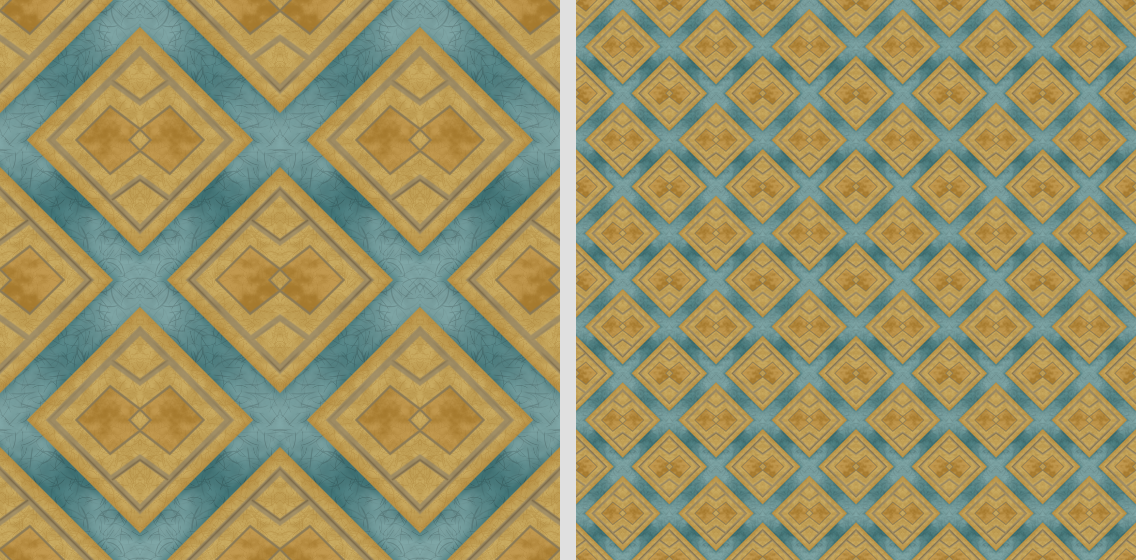
Left: one tile. Right: repeated 3 by 3.
Give the GLSL for this pattern, as a three.js fragment shader.

```glsl
varying vec2 vUv;

float hash(vec2 p) {
  vec3 q = fract(vec3(p.xyx) * 0.1031);
  q += dot(q, q.yzx + 33.33);
  return fract((q.x + q.y) * q.z);
}

// Value noise that wraps every n cells
float noise(vec2 p, float n) {
  vec2 i = floor(p), f = fract(p);
  f = f * f * (3.0 - 2.0 * f);
  vec2 a = mod(i, n), b = mod(i + 1.0, n);
  return mix(mix(hash(a), hash(vec2(b.x, a.y)), f.x),
             mix(hash(vec2(a.x, b.y)), hash(b), f.x), f.y);
}

float fbm(vec2 p, float n) {
  float sum = 0.0, amp = 0.53;
  for (int i = 0; i < 4; i++) {
    sum += amp * noise(p * n, n);
    n *= 2.0;
    amp *= 0.5;
  }
  return sum;
}

// Layers of short curved scratches, one per grid cell
float scratches(vec2 p, float n) {
  float sum = 0.0;
  for (int i = 0; i < 10; i++) {
    float layer = float(i), size = n + layer;
    vec2 g = p * size + vec2(hash(vec2(layer, 3.0)), hash(vec2(layer, 8.0)));
    vec2 id = mod(floor(g), size) + 37.0 * layer;
    float angle = 6.2832 * hash(id);
    float bend = 2.0 * hash(id + 9.0) - 1.0;
    vec2 f = fract(g) - 0.5;
    vec2 q = vec2(cos(angle) * f.x - sin(angle) * f.y, sin(angle) * f.x + cos(angle) * f.y);
    float d = abs(q.y - bend * (q.x * q.x - 0.08));
    sum += (1.0 - smoothstep(0.0, 0.045, d)) * (1.0 - smoothstep(0.3, 0.48, length(q))) * hash(id + 21.0);
  }
  return min(sum, 1.0);
}

float band(float d, float halfWidth, float soft) {
  return 1.0 - smoothstep(halfWidth - soft, halfWidth + soft, abs(d));
}

void main() {
  vec2 cell = vUv * 2.0;
  float aa = fwidth(vUv.x) * 2.0;
  float soft = max(aa, 0.005);

  // Staggered diamonds: p is folded around the nearest centre
  vec2 s = fract(vec2(cell.x + cell.y, cell.x - cell.y) + 0.5) - 0.5;
  vec2 p = 0.5 * abs(vec2(s.x + s.y, s.x - s.y));
  float radius = p.x + p.y;
  float along = abs(p.x - p.y);

  // Wear, mirrored left to right
  vec2 wear = vec2(abs(fract(cell.x) - 0.5), cell.y);
  float cloud = fbm(wear, 6.0);
  float grain = fbm(wear, 32.0);
  float hair = scratches(wear, 9.0);
  float fineHair = scratches(wear + 0.37, 17.0);

  // Teal ground, dark beside the diamonds and pale at the crossings
  float shade = 0.65 * exp(-along * along / 0.03) + 1.1 * (cloud - 0.45)
              + 0.35 * (1.0 - smoothstep(0.4, 0.45, radius));
  vec3 teal = mix(vec3(0.48, 0.63, 0.63), vec3(0.25, 0.45, 0.46), clamp(shade, 0.0, 1.0));
  teal *= 1.0 - 0.15 * hair + 0.12 * (grain - 0.5);

  // Gold plate with a warmer rim
  vec3 gold = mix(vec3(0.75, 0.62, 0.33), vec3(0.79, 0.67, 0.38), smoothstep(0.3, 0.7, grain));
  float rim = smoothstep(0.33, 0.404, radius);
  gold = mix(gold, vec3(0.71, 0.54, 0.24), 0.75 * rim * rim);
  gold = mix(gold, vec3(0.64, 0.47, 0.18), 0.3 * max(hair, fineHair));

  // Pair of ochre squares notched by the small middle diamond
  float square = max(max(radius - 0.2275, p.y - 0.77 * p.x - 0.0385), 0.038 - radius);
  float mottle = smoothstep(0.3, 0.7, 0.5 * (cloud + grain));
  vec3 ochre = mix(vec3(0.65, 0.48, 0.18), vec3(0.76, 0.60, 0.31), mottle);
  ochre = mix(ochre, vec3(0.62, 0.45, 0.17), 0.2 * fineHair);
  gold = mix(gold, ochre, 1.0 - smoothstep(-soft, soft, square));

  // Taupe grooves: frame, chevrons and square outlines
  float frame = radius - 0.319;
  float chevron = p.y - 0.72 * p.x - 0.135;
  float inside = 1.0 - smoothstep(0.31, 0.32, radius);
  float groove = max(band(frame, 0.018, soft), inside * band(chevron, 0.013, soft));
  float crease = max(band(frame - 0.006, 0.004, 0.007), inside * band(chevron - 0.007, 0.003, 0.006));
  float outline = band(square, 0.0055, max(aa, 0.003));
  vec3 taupe = vec3(0.61, 0.54, 0.39) * (0.94 + 0.12 * grain);
  gold = mix(gold, taupe, 0.92 * groove);
  gold = mix(gold, vec3(0.44, 0.37, 0.25), crease * smoothstep(0.25, 0.7, cloud) * 0.8);
  gold = mix(gold, vec3(0.53, 0.47, 0.34), 0.9 * outline);

  float plate = 1.0 - smoothstep(0.404 - aa, 0.404 + aa, radius);
  gl_FragColor = vec4(mix(teal, gold, plate), 1.0);
}
```
